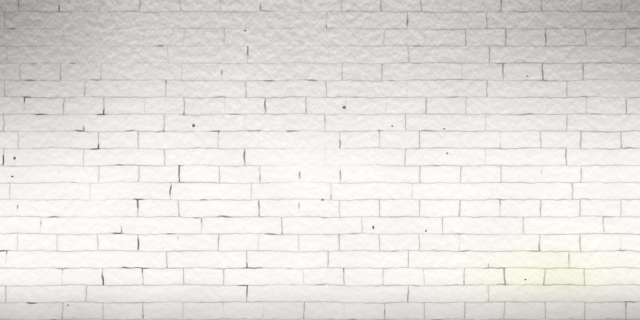
Write a WebGL 2 fragment shader that draws this texture.

```glsl
#version 300 es
precision highp float;
// A white painted brick wall: long courses alternate with short ones,
// joints are rounded-box edges that fade under thick paint, and the rough
// surface is gradient noise shaded by a warm glow from below.
uniform vec2 u_resolution;
out vec4 fragColor;

const float COURSE = 0.0534;        // height of one course
const float STRETCHER = 0.2513;     // length of a long brick
const float HEADER = 0.1256;        // length of a short brick
const vec3 PAINT = vec3(1.0, 0.995, 0.98);
const vec3 JOINT_LOSS = vec3(0.19, 0.20, 0.23);
const vec3 CRACK = vec3(0.30, 0.29, 0.27);

float hash(vec2 p) {
  vec3 q = fract(vec3(p.xyx) * vec3(0.1031, 0.1030, 0.0973));
  q += dot(q, q.yzx + 33.33);
  return fract((q.x + q.y) * q.z);
}

vec2 gradient(vec2 cell) {
  float angle = 6.2832 * hash(cell);
  return vec2(cos(angle), sin(angle));
}

float noise(vec2 p) {
  vec2 i = floor(p), f = p - i, o = vec2(1.0, 0.0);
  vec2 s = f * f * f * (f * (f * 6.0 - 15.0) + 10.0);
  float low = mix(dot(gradient(i), f), dot(gradient(i + o), f - o), s.x);
  float high = mix(dot(gradient(i + o.yx), f - o.yx), dot(gradient(i + 1.0), f - 1.0), s.x);
  return mix(low, high, s.y);
}

float fbm(vec2 p) {
  float sum = 0.0, amp = 0.6;
  for (int i = 0; i < 4; i++) {
    sum += amp * noise(p);
    p = mat2(1.6, 1.2, -1.2, 1.6) * p + 7.3;
    amp *= 0.55;
  }
  return sum;
}

float roundBox(vec2 p, vec2 halfSize, float radius) {
  vec2 d = abs(p) - halfSize + radius;
  return length(max(d, 0.0)) + min(max(d.x, d.y), 0.0) - radius;
}

float blob(vec2 p, vec2 centre, vec2 radius) {
  vec2 d = (p - centre) / radius;
  return exp(-dot(d, d));
}

// Where thick paint hides the joints.
float thickPaint(vec2 p) {
  float cover = blob(p, vec2(0.30, 0.85), vec2(0.26, 0.12));
  cover += blob(p, vec2(0.92, 0.90), vec2(0.26, 0.12));
  cover += blob(p, vec2(1.02, 0.50), vec2(0.17, 0.11));
  cover += 0.8 * blob(p, vec2(0.27, 0.38), vec2(0.12, 0.08));
  return clamp(cover + 0.5 * noise(p * vec2(5.0, 9.0)), 0.0, 1.0);
}

// Returns the distance to the joint, how upright it is, and its random value.
vec3 brickJoint(vec2 p) {
  float row = floor((p.y - 0.002) / COURSE);
  bool isLong = mod(row, 2.0) > 0.5;
  float len = isLong ? STRETCHER : HEADER;
  float start = (isLong ? 0.021 : 0.063) + 0.024 * (hash(vec2(row, 4.0)) - 0.5);
  start += row == 5.0 ? 0.107 : 0.0;
  float along = (p.x - start) / len;
  vec2 halfSize = 0.5 * vec2(len, COURSE);
  vec2 q = vec2((fract(along) - 0.5) * len, p.y - 0.002 - (row + 0.5) * COURSE);
  vec2 edge = halfSize - abs(q);
  float upright = smoothstep(-0.003, 0.003, edge.y - edge.x);
  return vec3(-roundBox(q, halfSize, 0.006), upright, hash(vec2(floor(along + 0.5), row + 60.0)));
}

// Sparse dark pits where the paint has chipped away.
float chips(vec2 p, float size, float pixel) {
  vec2 cell = floor(p / size);
  float seed = hash(cell + 19.0);
  vec2 centre = 0.3 + 0.4 * vec2(hash(cell + 41.0), hash(cell + 83.0));
  vec2 d = p - (cell + centre) * size;
  d *= mix(vec2(0.55, 1.3), vec2(1.2, 0.8), hash(cell + 7.0));
  float radius = 0.0015 + 0.003 * hash(cell + 29.0);
  float rough = 0.0015 * noise(p * 260.0);
  return step(0.94, seed) * (1.0 - smoothstep(radius - pixel, radius + pixel, length(d) + rough));
}

// Bright lower wall, falling off to the top corners and the bottom edge.
float lighting(vec2 uv) {
  float side = 2.0 * abs(uv.x - 0.46);
  float top = smoothstep(0.42, 1.05, uv.y) * (0.17 + 0.15 * side * side);
  float bottom = smoothstep(0.16, -0.03, uv.y) * (0.14 + 0.09 * side * side);
  float left = 0.07 * smoothstep(0.25, 0.0, uv.x) * smoothstep(0.3, 0.7, uv.y);
  return 0.985 - top - bottom - left;
}

void main() {
  vec2 uv = gl_FragCoord.xy / u_resolution;
  vec2 p = gl_FragCoord.xy / u_resolution.y;
  float pixel = 1.0 / u_resolution.y;

  // Rough painted surface, raked by the light
  float light = lighting(uv);
  float relief = fbm(p * 42.0 + vec2(0.0, 0.16)) - fbm(p * 42.0 - vec2(0.0, 0.16));
  float roughness = mix(0.05, 0.14, smoothstep(0.4, 1.0, uv.y));
  vec3 color = PAINT * (light - roughness * relief + 0.02 * noise(p * 6.0));
  color.b -= 0.06 * blob(p, vec2(1.72, 0.14), vec2(0.25, 0.08));

  // Uneven joints with a soft shade beside them
  vec2 wobble = 0.005 * vec2(noise(p * 11.0), noise(p * vec2(9.0, 6.0) + 31.0));
  wobble += 0.003 * vec2(noise(p * 48.0), noise(p * 48.0 + 17.0));
  vec3 joint = brickJoint(p + wobble);
  float bed = 0.75 + 0.7 * noise(p * vec2(6.0, 19.0) + 5.0);
  float head = smoothstep(0.05, 0.6, joint.z);
  float visible = mix(bed, head, joint.y) * (1.0 - 0.9 * thickPaint(p));
  float width = 0.0019 + 0.0012 * noise(p * 35.0);
  float line = 1.0 - smoothstep(width - pixel, width + pixel, joint.x);
  float shade = 0.3 * exp(-max(joint.x, 0.0) / 0.004);
  color *= 1.0 - JOINT_LOSS * visible * max(line, shade);

  // Open cracks along some joints, then chips
  float open = smoothstep(0.22, 0.48, noise(p * vec2(15.0, 21.0) + 3.0) + 0.16 * joint.y * joint.z);
  float crack = open * line * (1.0 - 0.6 * smoothstep(0.0, 1.6, p.x));
  color = mix(color, CRACK, 0.75 * crack);
  color = mix(color, CRACK, 0.8 * chips(p, 0.08, pixel));

  fragColor = vec4(clamp(color, 0.0, 1.0), 1.0);
}
```
